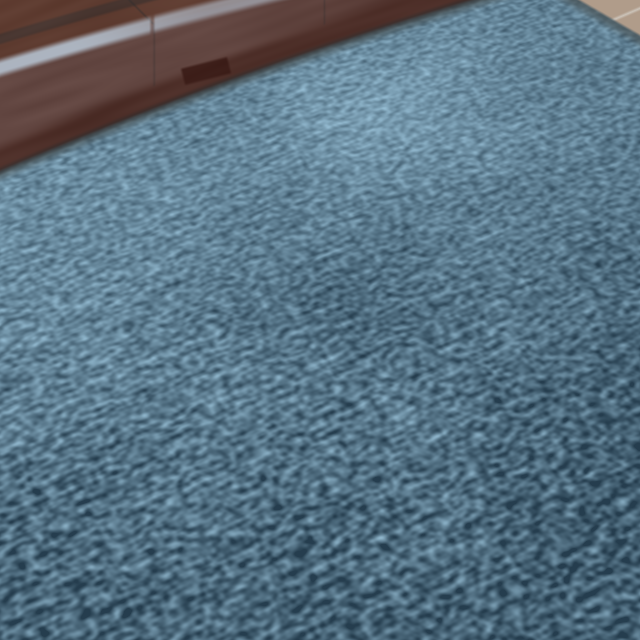
This texture is drawn by a WebGL 1 fragment shader. Its source:

```glsl
precision highp float;
// Woven blue-grey carpet seen at a slant, with a brown step above it and a tile corner.
// The pile is stretched gradient noise in a perspective frame, lit by broad soft patches;
// the step and the tile are cut out by signed distances to gentle curves.

uniform vec2 u_resolution;

#define PILE_MID vec3(0.335, 0.455, 0.530)
#define PILE_SPAN vec3(0.165, 0.187, 0.195)
#define STEP_FACE vec3(0.385, 0.275, 0.255)
#define STEP_PLINTH vec3(0.300, 0.180, 0.155)
#define STEP_TREAD vec3(0.370, 0.235, 0.190)
#define NOSING vec3(0.690, 0.730, 0.780)
#define TILE vec3(0.690, 0.610, 0.540)
#define SHADOW vec3(0.190, 0.180, 0.180)
#define ROW_ANGLE 0.46
#define GRAIN_FREQ vec2(62.0, 122.0)
#define GRAIN_CONTRAST 1.65
#define SOFTNESS 0.003

// Unit gradient with a random direction for a lattice point
vec2 latticeGradient(vec2 cell) {
  float angle = 6.2832 * fract(sin(dot(cell, vec2(127.1, 311.7))) * 43758.55);
  return vec2(cos(angle), sin(angle));
}

float gradientNoise(vec2 p) {
  vec2 i = floor(p);
  vec2 f = p - i;
  vec2 w = f * f * f * (f * (f * 6.0 - 15.0) + 10.0);
  vec2 e = vec2(1.0, 0.0);
  float a = dot(latticeGradient(i), f);
  float b = dot(latticeGradient(i + e.xy), f - e.xy);
  float c = dot(latticeGradient(i + e.yx), f - e.yx);
  float d = dot(latticeGradient(i + e.xx), f - e.xx);
  return mix(mix(a, b, w.x), mix(c, d, w.x), w.y);
}

vec2 rotate(vec2 p, float angle) {
  float c = cos(angle);
  float s = sin(angle);
  return vec2(c * p.x + s * p.y, c * p.y - s * p.x);
}

float above(float d) { return smoothstep(-SOFTNESS, SOFTNESS, d); }

float band(float d, float halfWidth) {
  return 1.0 - smoothstep(halfWidth - SOFTNESS, halfWidth + SOFTNESS, abs(d));
}

float glow(vec2 p, vec2 centre, vec2 size) {
  vec2 q = (p - centre) / size;
  return exp(-dot(q, q));
}

// Short slanted tufts, finer crumbs and long faint rows
float pileGrain(vec2 p) {
  vec2 plane = vec2(p.x - 0.5, p.y) / (1.35 - 0.42 * p.y);
  vec2 warp = vec2(gradientNoise(plane * 24.0), gradientNoise(plane * 24.0 + 37.0));
  vec2 q = rotate(plane + 0.004 * warp, ROW_ANGLE);
  float tufts = gradientNoise(q * GRAIN_FREQ);
  float crumbs = gradientNoise(rotate(q, 0.7) * GRAIN_FREQ.yx * vec2(1.0, 1.5) + 51.0);
  float rows = gradientNoise(q * GRAIN_FREQ * vec2(0.25, 0.8) + 17.0);
  return 0.85 * tufts + 0.5 * crumbs + 0.35 * rows;
}

vec3 carpet(vec2 p) {
  float light = -0.32 + 0.62 * smoothstep(0.0, 0.85, p.y);
  light += 0.42 * glow(p, vec2(0.58, 0.82), vec2(0.24, 0.13));
  light += 0.36 * glow(p, vec2(0.04, 0.55), vec2(0.24, 0.20));
  light -= 0.24 * glow(p, vec2(0.58, 0.55), vec2(0.18, 0.12));
  light -= 0.35 * glow(p, vec2(1.05, 0.35), vec2(0.22, 0.50));
  light += 0.16 * glow(p, vec2(0.35, 0.30), vec2(0.30, 0.16));
  light += 0.25 * gradientNoise(rotate(p, ROW_ANGLE) * vec2(5.0, 9.0));
  float contrast = GRAIN_CONTRAST * mix(1.12, 0.62, smoothstep(0.1, 0.95, p.y));
  float tone = light + contrast * pileGrain(p);
  return PILE_MID + PILE_SPAN * max(tone, -1.15);
}

// Riser with plinth, joints and vent, then the pale nosing and the tread
vec3 woodenStep(vec2 p, float fromEdge) {
  float fromNosing = p.y - (0.894 + 0.30 * p.x - 0.07 * p.x * p.x);
  float grain = gradientNoise(rotate(p, 0.32) * vec2(6.0, 60.0));
  vec3 color = mix(STEP_PLINTH, STEP_FACE, smoothstep(0.025, 0.050, fromEdge));
  color = mix(color, STEP_PLINTH, 0.5 * smoothstep(0.3, 0.7, p.x));
  float joints = band(p.x - 0.241, 0.001) + band(p.x - 0.507, 0.001);
  color = mix(color, SHADOW, 0.4 * joints * above(fromEdge - 0.035));
  vec2 vent = rotate(p - vec2(0.322, 0.889), 0.25);
  color = mix(color, vec3(0.23, 0.11, 0.09), band(vent.x, 0.037) * band(vent.y, 0.013));
  vec3 tread = mix(STEP_TREAD, SHADOW, 0.5 * band(fromNosing - 0.045, 0.008));
  tread = mix(tread, SHADOW, 0.5 * band(p.x - 0.235 + p.y - 0.967, 0.002));
  color = mix(color, tread, above(fromNosing));
  color += 0.04 * grain;
  float rim = 1.0 - smoothstep(0.005, 0.018, abs(fromNosing));
  rim *= 1.0 - 0.6 * band(p.x - 0.238, 0.003);
  return mix(color, NOSING, rim * mix(0.95, 0.65, smoothstep(0.1, 0.35, p.x)));
}

void main() {
  vec2 p = gl_FragCoord.xy / u_resolution;
  float fromStep = p.y - (0.733 + 0.425 * p.x - 0.085 * p.x * p.x);
  float fromTile = (p.y - 1.0 + 0.58 * (p.x - 0.905)) / 1.156;

  // Carpet with a dull bound rim along both borders
  vec3 color = carpet(p);
  float rim = smoothstep(-0.022, -0.004, max(fromStep, fromTile));
  color = mix(color, vec3(0.29, 0.33, 0.34), 0.7 * rim);

  vec3 tile = mix(TILE, vec3(0.80, 0.77, 0.73), band(p.y - 0.971 - 0.43 * (p.x - 0.963), 0.002));
  color = mix(color, tile, above(fromTile));
  color = mix(color, woodenStep(p, fromStep), above(fromStep));
  color = mix(color, SHADOW, 0.55 * (1.0 - smoothstep(0.001, 0.009, abs(fromStep))));
  gl_FragColor = vec4(clamp(color, 0.0, 1.0), 1.0);
}
```
